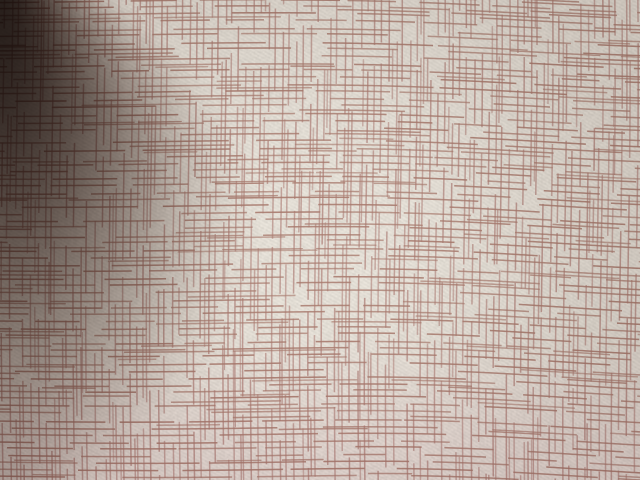
A WebGL 1 fragment shader for this texture:

```glsl
precision highp float;
// Cream cloth printed with broken crosshatch lines, shadowed from the upper left.

uniform vec2 u_resolution;

const vec3 CLOTH = vec3(0.89, 0.87, 0.835);
const vec3 INK_ACROSS = vec3(0.66, 0.48, 0.43);
const vec3 INK_DOWN = vec3(0.70, 0.53, 0.50);
const float PITCH = 0.0148;
const float HALF_WIDTH = 0.0016;

// Sine-free hash of a 2D cell, 0 to 1
float hash(vec2 cell) {
  vec3 q = fract(cell.xyx * vec3(0.1031, 0.1030, 0.0973));
  q += dot(q, q.yzx + 33.33);
  return fract((q.x + q.y) * q.z);
}

float valueNoise(vec2 p) {
  vec2 cell = floor(p);
  vec2 f = fract(p);
  f = f * f * (3.0 - 2.0 * f);
  float low = mix(hash(cell), hash(cell + vec2(1.0, 0.0)), f.x);
  float high = mix(hash(cell + vec2(0.0, 1.0)), hash(cell + 1.0), f.x);
  return mix(low, high, f.y);
}

// Antialiased coverage of a signed inside distance
float cover(float inside, float pixel) {
  return clamp(inside / pixel + 0.5, 0.0, 1.0);
}

// Rows of dashes of random length; p.x runs along them, p.y across
float dashes(vec2 p, float pitch, float keep, float seed, float pixel) {
  float row = floor(p.y / pitch);
  vec2 rowKey = vec2(row, seed);
  float centre = (row + 0.5 + 0.36 * (hash(rowKey) - 0.5)) * pitch;
  float line = cover(HALF_WIDTH - abs(p.y - centre), pixel);

  float span = mix(0.13, 0.34, hash(rowKey + 17.0));
  float s = p.x / span + 9.0 * hash(rowKey + 31.0);
  vec2 dashKey = vec2(floor(s) + 5.0, row + seed * 3.7);
  float start = span * 0.16 * hash(dashKey + 43.0);
  float stop = span * (1.0 - 0.34 * hash(dashKey + 59.0));
  float along = fract(s) * span;
  float body = cover(min(along - start, stop - along), pixel);

  float present = step(hash(dashKey + 71.0), keep);
  float strength = mix(0.72, 1.0, hash(dashKey + 83.0));
  return line * body * present * strength;
}

// Regular rows plus sparse extra dashes between them
float hatch(vec2 p, float seed, float pixel) {
  float rows = dashes(p, PITCH, 0.93, seed, pixel);
  vec2 between = p + vec2(0.07, 0.5 * PITCH);
  float extra = dashes(between, PITCH, 0.22, seed + 101.0, pixel);
  return max(rows, extra * 0.85);
}

// Gentle sag of the cloth
vec2 sag(vec2 p) {
  float slope = 0.03 * smoothstep(0.6, 1.4, p.x) * (p.x - 0.6);
  return p + vec2(0.004 * sin(4.0 * p.y + p.x), slope + 0.003 * sin(5.0 * p.x + 2.0 * p.y));
}

// Light level: deep shadow at the left, slight falloff to the right
float lightLevel(vec2 p) {
  float edge = 0.57 - 1.2 * (p.y - 0.5) * (p.y - 0.5);
  edge += 0.05 * (valueNoise(p * 4.0) - 0.5);
  float depth = mix(0.16, 0.80, smoothstep(-0.1, 1.0, p.y));
  float shadow = depth * smoothstep(0.0, 1.0, 1.0 - p.x / edge);
  float falloff = 0.11 * smoothstep(0.1, 0.85, distance(p, vec2(0.66, 0.48)));
  return (1.0 - shadow) * (1.0 - falloff);
}

// Fine diagonal twill with a little thread grain
float weave(vec2 p) {
  float twill = sin(6.2832 * (p.x * 0.55 + p.y) / 0.0078);
  float grain = valueNoise(p * 260.0) - 0.5;
  return 1.0 + 0.014 * twill + 0.05 * grain;
}

void main() {
  float pixel = 1.0 / u_resolution.y;
  vec2 p = gl_FragCoord.xy * pixel;
  vec2 q = sag(p);

  // Printed lines, the vertical ones fainter
  float down = hatch(q.yx, 7.0, pixel);
  float across = hatch(q, 211.0, pixel);
  vec3 colour = CLOTH * weave(q);
  colour = mix(colour, INK_DOWN, 0.80 * down);
  colour = mix(colour, INK_ACROSS, 0.90 * across);

  // Warm shading, pinker toward the bottom
  vec3 warmth = vec3(1.0, 1.13, 1.18);
  colour *= pow(vec3(lightLevel(p)), warmth);
  colour *= mix(vec3(1.0, 0.97, 0.985), vec3(1.0), smoothstep(0.0, 0.35, p.y));

  gl_FragColor = vec4(colour, 1.0);
}
```
